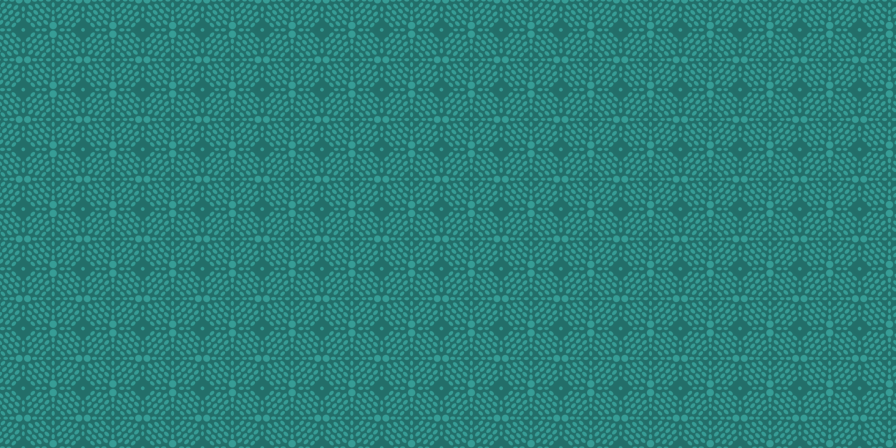
A WebGL 2 fragment shader for this pattern:

```glsl
#version 300 es
precision highp float;
// A teal damask of dots and leaves, 15 repeats across and 7.5 down.
// Chains of slanted leaves trace nested diamonds around two centres in
// each repeat; upright and level pairs of dots sit where diamonds meet.

uniform vec2 u_resolution;
out vec4 outColor;

const float REPEATS = 15.0;
const vec2 PHASE = vec2(0.89, 0.0);
const vec3 GROUND = vec3(0.137, 0.433, 0.413);
const vec3 LEAF = vec3(0.217, 0.615, 0.588);

// Offset from the nearest copy of a centre in the unit lattice
vec2 wrap(vec2 p, vec2 centre) {
  return fract(p - centre + 0.5) - 0.5;
}

// Approximate signed distance to an ellipse
float ellipse(vec2 p, vec2 radii) {
  float k = length(p / radii);
  float g = length(p / (radii * radii));
  return k * (k - 1.0) / max(g, 0.001);
}

// Leaves laid end to end along each side of a diamond |x| + |y| = size
float leafChain(vec2 p, float size, float count, float spacing, vec2 leaf) {
  vec2 a = abs(p);
  vec2 local = vec2(a.y - a.x, a.x + a.y - size) * 0.70711;
  float middle = 0.5 * (count - 1.0);
  float index = clamp(floor(local.x / spacing + middle + 0.5), 0.0, count - 1.0);
  local.x -= (index - middle) * spacing;
  return ellipse(local, leaf);
}

// Four leaves pointing outward along the axes
float axisLeaves(vec2 p, float radius, vec2 leaf) {
  vec2 a = abs(p);
  vec2 local = vec2(max(a.x, a.y) - radius, min(a.x, a.y));
  return ellipse(local, leaf);
}

// Two dots along the y axis
float dotPair(vec2 p, float spacing, float radius) {
  return length(vec2(p.x, abs(p.y) - spacing)) - radius;
}

// Nested diamonds of leaves, with axis leaves at two radii
float rosette(vec2 p, vec2 axisRadii) {
  float d = leafChain(p, 0.37, 3.0, 0.115, vec2(0.048, 0.030));
  d = min(d, leafChain(p, 0.24, 2.0, 0.110, vec2(0.045, 0.028)));
  d = min(d, axisLeaves(p, axisRadii.x, vec2(0.042, 0.028)));
  return min(d, axisLeaves(p, axisRadii.y, vec2(0.037, 0.024)));
}

float motif(vec2 p) {
  vec2 eye = wrap(p, vec2(0.5, 0.0));
  vec2 flower = wrap(p, vec2(0.0, 0.5));

  // Shared lattice, then the two kinds of rosette
  float d = leafChain(eye, 0.5, 4.0, 0.118, vec2(0.048, 0.030));
  d = min(d, rosette(eye, vec2(0.35, 0.24)));
  d = min(d, rosette(flower, vec2(0.31, 0.205)));

  // Hearts of the rosettes
  d = min(d, length(eye) - 0.03);
  d = min(d, axisLeaves(flower, 0.08, vec2(0.04, 0.026)));

  // Dot pairs at the crossings
  d = min(d, dotPair(wrap(p, vec2(0.0)), 0.073, 0.062));
  return min(d, dotPair(wrap(p, vec2(0.5)).yx, 0.070, 0.058));
}

void main() {
  vec2 p = gl_FragCoord.xy / u_resolution.x * REPEATS - PHASE;
  float soft = 0.8 * REPEATS / u_resolution.x;
  float cover = 1.0 - smoothstep(-soft, soft, motif(p));
  outColor = vec4(mix(GROUND, LEAF, cover), 1.0);
}
```
